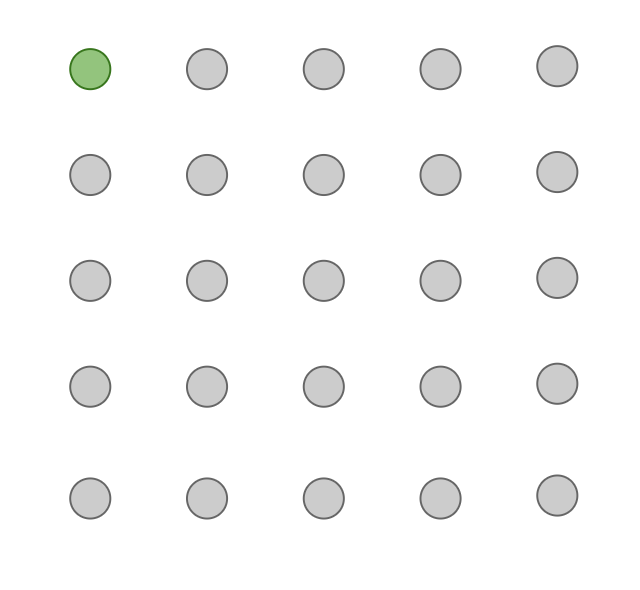
A Shadertoy shader for this pattern:

```glsl
// Five by five grid of outlined grey discs on white, with a green disc at the top left.

// Lengths are fractions of the canvas height, measured from the top left.
const vec2 LAST_CELL = vec2(4.0);
const vec2 FIRST_CENTER = vec2(0.1530, 0.1172);
const vec2 SPACING = vec2(0.1979, 0.1794);
const float LAST_COLUMN_LIFT = 0.0050;
const float LAST_ROW_DROP = 0.0101;
const float RADIUS = 0.0340;
const float LINE_WIDTH = 0.0033;

const vec3 BACKGROUND = vec3(1.0);
const vec3 GREY_FILL = vec3(0.80);
const vec3 GREY_LINE = vec3(0.40);
const vec3 GREEN_FILL = vec3(0.576, 0.769, 0.490);
const vec3 GREEN_LINE = vec3(0.220, 0.463, 0.114);

// Antialiased coverage of the region where the distance is negative.
float coverage(float dist, float pixel) {
    return clamp(0.5 - dist / pixel, 0.0, 1.0);
}

// Disc center for a grid cell, with the offsets of the last row and column.
vec2 discCenter(vec2 cell) {
    vec2 center = FIRST_CENTER + cell * SPACING;
    vec2 isLast = step(LAST_CELL - 0.5, cell);
    center.y += isLast.y * LAST_ROW_DROP - isLast.x * LAST_COLUMN_LIFT;
    return center;
}

void mainImage(out vec4 fragColor, in vec2 fragCoord) {
    float pixel = 1.0 / iResolution.y;
    vec2 pos = vec2(fragCoord.x, iResolution.y - fragCoord.y) * pixel;

    // Nearest cell, limited to the grid
    vec2 cell = clamp(floor((pos - FIRST_CENTER) / SPACING + 0.5), vec2(0.0), LAST_CELL);
    float dist = length(pos - discCenter(cell)) - RADIUS;

    // Only the first cell is green
    bool isGreen = cell.x + cell.y < 0.5;
    vec3 fillColor = isGreen ? GREEN_FILL : GREY_FILL;
    vec3 lineColor = isGreen ? GREEN_LINE : GREY_LINE;

    // Fill, then outline
    vec3 color = mix(BACKGROUND, fillColor, coverage(dist, pixel));
    color = mix(color, lineColor, coverage(abs(dist) - 0.5 * LINE_WIDTH, pixel));
    fragColor = vec4(color, 1.0);
}
```
